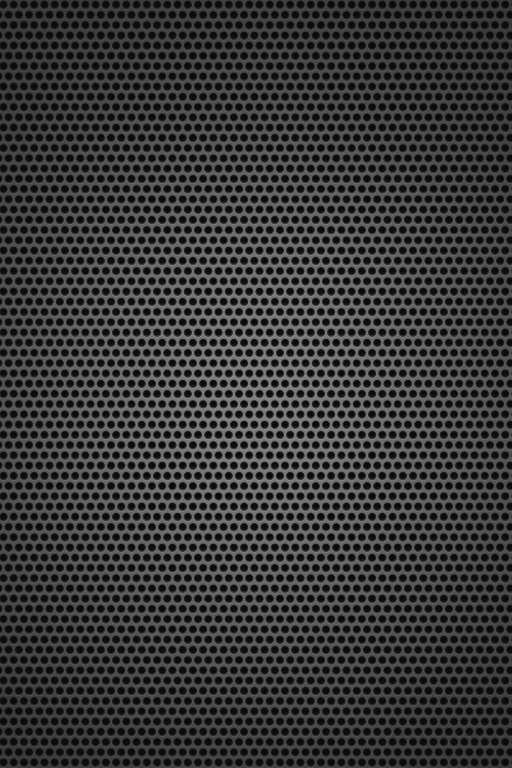
Give the GLSL for this texture, as a Shadertoy shader.

```glsl
// Dark perforated metal sheet: staggered round holes under a soft central light.

const vec2  REPEATS      = vec2(50.0, 75.0);  // holes across, rows down
const float ROW_HEIGHT   = 1.0;               // row spacing in hole pitches
const float ROW_SHIFT    = 0.34;              // offset of the even rows
const float HOLE_RADIUS  = 0.40;
const float CORE_RADIUS  = 0.30;
const float CORE_SOFT    = 0.07;
const float RIM_WIDTH    = 0.085;
const float RIM_LIGHT    = 0.095;
const float GRAIN        = 0.02;
const vec2  LIGHT_CENTER = vec2(0.5, 0.49);
const vec2  LIGHT_SPREAD = vec2(1.15, 0.85);
const vec3  METAL_BRIGHT = vec3(0.495);
const vec3  METAL_DIM    = vec3(0.225);
const vec3  HOLE_WALL    = vec3(0.175);
const vec3  HOLE_CORE    = vec3(0.045);

float hash(vec2 p) {
    p = fract(p * vec2(0.1031, 0.1137));
    p += dot(p, p.yx + 33.33);
    return fract((p.x + p.y) * p.x * 7.31);
}

float valueNoise(vec2 p) {
    vec2 i = floor(p), f = fract(p);
    f = f * f * (3.0 - 2.0 * f);
    return mix(mix(hash(i), hash(i + vec2(1, 0)), f.x),
               mix(hash(i + vec2(0, 1)), hash(i + vec2(1, 1)), f.x), f.y);
}

void mainImage(out vec4 fragColor, in vec2 fragCoord) {
    vec2 uv = fragCoord / iResolution.xy;

    // Staggered cells, rows counted from the top; local.y points up
    vec2 grid = vec2(uv.x, 1.0 - uv.y) * REPEATS;
    float row = floor(grid.y);
    grid.x -= ROW_SHIFT + 0.5 * mod(row, 2.0) - 0.5;
    vec2 cell = vec2(floor(grid.x), row);
    vec2 local = (fract(grid) - 0.5) * vec2(1.0, -ROW_HEIGHT);
    float radius = length(local);
    float upward = local.y / max(radius, 0.001);
    float pixel = REPEATS.x / iResolution.x;

    // Sheet lit from the middle, fading to the top and bottom most
    float falloff = length((uv - LIGHT_CENTER) / LIGHT_SPREAD);
    float light = 1.0 - smoothstep(0.0, 0.74, falloff);
    vec3 metal = mix(METAL_DIM, METAL_BRIGHT, light);
    metal += GRAIN * (valueNoise(grid * vec2(2.0, 5.0) + 40.0) - 0.5);

    // Bevel catches light on the lower rim and shades the upper one
    float rim = (radius - HOLE_RADIUS) / RIM_WIDTH;
    metal -= RIM_LIGHT * upward * exp(-rim * rim) * mix(0.7, 1.0, light);

    // Hole wall, brighter below, around a dark core set slightly high
    float variation = hash(cell + 17.0);
    vec2 coreCenter = vec2(0.02 * (variation - 0.5), 0.03);
    float core = 1.0 - smoothstep(CORE_RADIUS - CORE_SOFT, CORE_RADIUS + CORE_SOFT,
                                  length(local - coreCenter));
    vec3 wall = HOLE_WALL * mix(0.6, 1.1, light) * (1.0 - 0.4 * upward);
    vec3 hole = mix(wall, HOLE_CORE, core);

    // Faint glint low in the hole that differs per hole
    vec2 glint = local - vec2(0.12 * (variation - 0.5), -0.13);
    hole += 0.07 * variation * light * exp(-dot(glint, glint) * 80.0);

    float opening = 1.0 - smoothstep(-0.5 * pixel, 0.5 * pixel, radius - HOLE_RADIUS);
    fragColor = vec4(mix(metal, hole, opening), 1.0);
}
```
